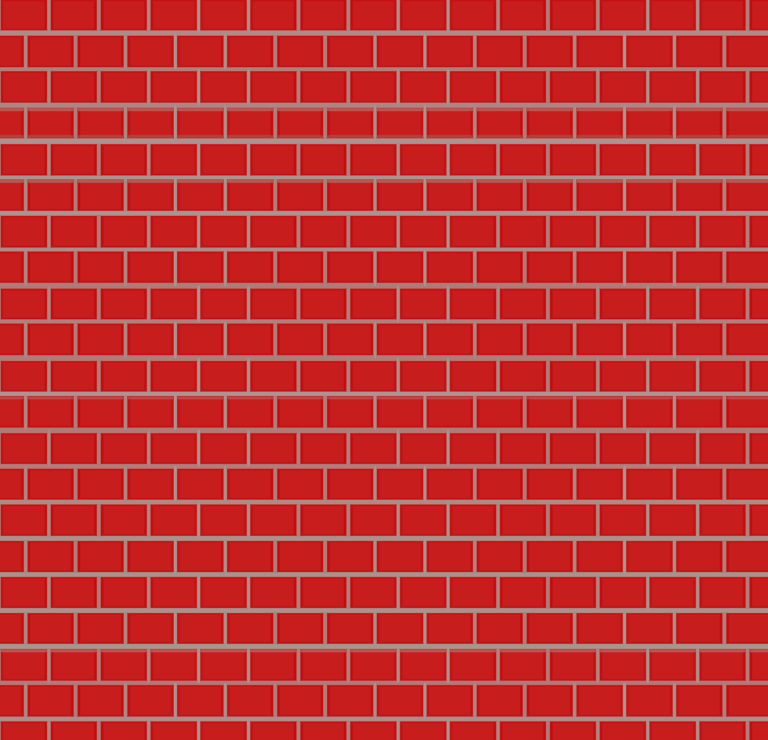
Write a WebGL 2 fragment shader that draws this texture.

```glsl
#version 300 es
precision highp float;
// Red running-bond brick wall with thin, slightly uneven grey mortar joints.

uniform vec2 u_resolution;
out vec4 fragColor;

// Lengths are in brick widths, measured from the top left corner.
const float COLUMNS = 15.39;       // bricks across the canvas
const float COURSE = 0.7234;       // height of one course
const vec2 FIRST_JOINT = vec2(0.98, 0.661);
const float STAGGER = 0.465;       // shift of every second course
const float JOINT_BEAT = 4.5;      // columns between crisp upright joints
const float BEAT_START = 3.25;
const float UPRIGHT_HALF = 0.033;  // half widths of the joints
const float BED_HALF = 0.040;
const float BED_SPREAD = 0.020;    // extra half width of the thickest beds
const float SOFTNESS = 0.018;
const float RIM_WIDTH = 0.052;     // saturated rim inside each brick
const float STAIN_WIDTH = 0.065;   // pale strip beside some beds
const float STAIN_SHARE = 0.45;
const float TAU = 6.28318;

const vec3 BRICK = vec3(0.78, 0.112, 0.112);
const vec3 RIM = vec3(0.78, 0.035, 0.045);
const vec3 MORTAR = vec3(0.66, 0.60, 0.58);

float hash(float n) {
    return fract(sin(n * 127.1 + 11.7) * 43758.5453);
}

// 1 within the given distance, fading softly to 0 beyond it.
float band(float dist, float halfWidth, float soft) {
    return 1.0 - smoothstep(halfWidth - soft, halfWidth + soft, dist);
}

void main() {
    vec2 p = vec2(gl_FragCoord.x, u_resolution.y - gl_FragCoord.y);
    p *= COLUMNS / u_resolution.x;
    float soft = max(SOFTNESS, 0.65 * COLUMNS / u_resolution.x);

    // Nearest bed joint, with its own width, strength and small offset.
    float courses = (p.y - FIRST_JOINT.y) / COURSE;
    float bed = floor(courses + 0.5);
    float bedOffset = (courses - bed) * COURSE + 0.016 * (hash(bed + 40.0) - 0.5);
    float bedDist = abs(bedOffset);
    float bedHalf = BED_HALF + BED_SPREAD * hash(bed);
    float bedStrength = mix(0.78, 0.98, hash(bed + 17.0));

    // Nearest upright joint, crisp or blurred in a slow beat.
    float course = floor(courses) + 1.0;
    float odd = mod(course, 2.0);
    float columns = p.x - FIRST_JOINT.x + STAGGER * odd;
    float upright = floor(columns + 0.5);
    float uprightDist = abs(columns - upright);
    float crisp = 0.5 + 0.5 * cos(TAU * (upright - BEAT_START) / JOINT_BEAT);
    float uprightHalf = UPRIGHT_HALF + 0.007 * (1.0 - crisp);
    float uprightStrength = mix(0.80, 0.97, crisp);

    // Saturated rim, stronger beside the uprights.
    float uprightRim = band(uprightDist, uprightHalf + RIM_WIDTH, soft);
    float bedRim = band(bedDist, bedHalf + 0.6 * RIM_WIDTH, soft);
    float rim = max(uprightRim * mix(1.0, 0.6, crisp), 0.75 * bedRim);
    vec3 color = mix(BRICK, RIM, rim);

    // Pale strip above or below some of the beds.
    float side = hash(bed + 73.0) < 0.5 ? -1.0 : 1.0;
    float stainDist = abs(bedOffset * side - bedHalf - 0.5 * STAIN_WIDTH);
    float stained = step(hash(bed + 91.0), STAIN_SHARE);
    float stain = stained * mix(0.25, 0.5, hash(bed + 5.0))
        * band(stainDist, 0.5 * STAIN_WIDTH, soft);

    // Mortar over the bricks.
    float bedCover = bedStrength * band(bedDist, bedHalf, soft);
    float uprightCover = uprightStrength * band(uprightDist, uprightHalf, soft);
    float cover = max(stain, max(bedCover, uprightCover));
    fragColor = vec4(mix(color, MORTAR, cover), 1.0);
}
```
